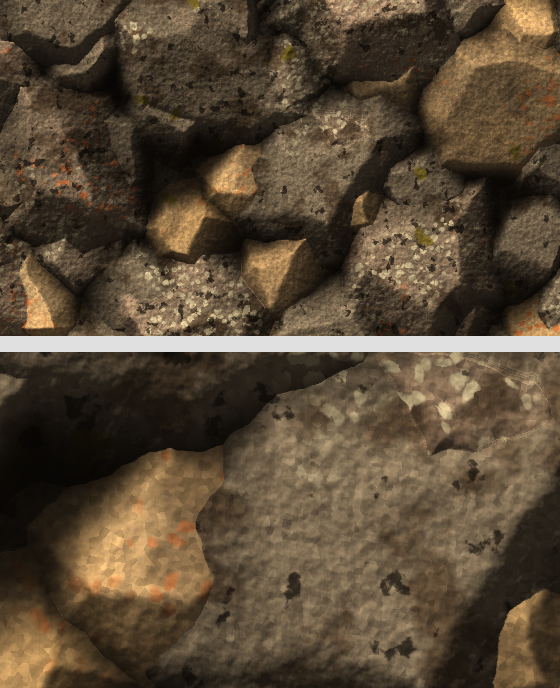
Top, the full canvas; bottom, a detail of the centre.
A WebGL 1 fragment shader for this texture:

```glsl
precision highp float;
// A heap of angular, lichen-spotted rocks. Each rock is a jittered polyhedron,
// the lower envelope of tilted planes; the highest rock at a point is seen.
// Layered sines and cellular noise add relief, stains, lichen and moss.
uniform vec2 u_resolution;

const float BIG_CELL = 0.48;
const float SMALL_CELL = 0.26;
const float FLOOR_HEIGHT = -0.08;
const float BEVEL = 0.05;         // softness of facet edges
const float OUTLINE_WARP = 0.012;
const float RELIEF = 1.5;
const float AMBIENT = 0.30;
const float SUN = 0.88;
const float OCCLUSION = 0.8;
const float REACH = 0.075;        // how far neighbours darken a rock
const vec3 LIGHT = vec3(-0.35, 0.60, 0.72);
const vec3 GREY = vec3(0.43, 0.37, 0.285);
const vec3 PINK = vec3(0.57, 0.46, 0.355);
const vec3 OCHRE = vec3(0.72, 0.56, 0.35);
const vec3 EARTH = vec3(0.25, 0.19, 0.13);
const vec3 LICHEN = vec3(0.72, 0.66, 0.50);
const vec3 RUST = vec3(0.78, 0.36, 0.15);
const vec3 MOSS = vec3(0.40, 0.34, 0.09);
const mat2 TURN = mat2(0.8, 0.6, -0.6, 0.8);

struct Surface { float z; vec3 normal; vec2 id; };

vec2 hash2(vec2 c) {
  return fract(sin(vec2(dot(c, vec2(127.1, 311.7)), dot(c, vec2(269.5, 183.3)))) * 43758.5);
}

// Layered, bent sines, roughly -1 to 1.
float waves(vec2 p) {
  float sum = 0.0, amp = 0.5;
  for (int i = 0; i < 6; i++) {
    p = TURN * p + 1.7;
    sum += amp * sin(p.x + 1.3 * sin(p.y * 0.9)) * cos(p.y + sin(p.x * 1.2));
    p *= 1.9;
    amp *= 0.56;
  }
  return sum;
}

// Cellular noise: distance to the nearest seed and its two random values.
vec3 cells(vec2 p) {
  vec3 best = vec3(9.0, 0.0, 0.0);
  for (int j = -1; j <= 1; j++)
    for (int i = -1; i <= 1; i++) {
      vec2 c = floor(p) + vec2(i, j), h = hash2(c);
      float d = length(c + h - p);
      if (d < best.x) best = vec3(d, hash2(c + 31.7));
    }
  return best;
}

// Adds one grid of rocks to the heap, keeping the higher surface.
void addRocks(vec2 p, float cell, float edge, inout Surface s) {
  float seed = floor(cell * 100.0);
  for (int j = -1; j <= 1; j++)
    for (int i = -1; i <= 1; i++) {
      vec2 c = floor(p / cell) + vec2(i, j), key = c + seed;
      vec2 shape = hash2(key + 17.3);
      vec2 q = p / cell - c - 0.25 - 0.5 * hash2(key);
      q *= shape.x > 0.5 ? vec2(0.86, 1.12) : vec2(1.12, 0.86);
      if (dot(q, q) > 1.0) continue;
      vec2 tilt = 0.9 * (hash2(key + 41.9) - 0.5);
      float z = 0.28 + 0.22 * shape.x - dot(tilt, q);
      vec3 n = vec3(tilt, 1.0);
      for (int k = 0; k < 7; k++) {
        vec2 h = hash2(key + 3.7 * float(k) + 5.1);
        float angle = 0.8976 * (float(k) + 0.8 * h.x) + 6.283 * shape.y;
        vec2 dir = vec2(cos(angle), sin(angle));
        float slope = mix(0.9, 3.2, h.y);
        float side = slope * (mix(0.40, 0.58, fract(h.x * 7.3 + h.y)) - dot(q, dir));
        float w = smoothstep(-BEVEL, BEVEL, z - side);
        z = mix(z, side, w);
        n = mix(n, vec3(dir * slope, 1.0), w);
      }
      z = cell * (z + 0.25 * (shape.y - 0.5));
      float front = smoothstep(-edge, edge, z - s.z);
      s.normal = mix(s.normal, normalize(n), front);
      s.id = mix(s.id, hash2(key + 63.1), front);
      s.z = max(s.z, z);
    }
}

// Both grids, turned so that the rocks do not lie in level rows.
Surface heap(vec2 p, float edge) {
  Surface s = Surface(FLOOR_HEIGHT, vec3(0.0, 0.0, 1.0), vec2(0.0));
  addRocks(TURN * p, BIG_CELL, edge, s);
  addRocks(TURN * p, SMALL_CELL, edge, s);
  s.normal.xy = s.normal.xy * TURN;
  return s;
}

float relief(vec2 p) {
  return waves(p * 26.0) + 0.35 * cells(p * 62.0).x;
}

void main() {
  float px = 1.0 / u_resolution.y;
  vec2 p = gl_FragCoord.xy * px + vec2(3.1, 5.2);
  vec2 bent = p + OUTLINE_WARP * vec2(waves(p * 15.0), waves(p * 15.0 + 7.0));
  Surface s = heap(bent, 2.5 * px);

  // Stone colour, stains and fine grain; ochre rocks are smoother.
  float stain = waves(p * 8.0 + 4.0), crust = waves(p * 17.0);
  float smoothRock = smoothstep(0.6, 0.75, s.id.y);
  vec3 color = mix(GREY, PINK, smoothstep(0.35, 0.9, s.id.x + 0.25 * stain));
  color = mix(color, OCHRE, smoothRock * (0.8 + 0.4 * stain));
  color = mix(color, EARTH, (0.75 - 0.4 * smoothRock) * smoothstep(0.1, 0.5, crust));
  color *= (0.87 + 0.26 * cells(p * 140.0).y) * (0.85 + 0.3 * fract(s.id.x * 5.0));

  // Pale lichen, rust flecks, dark pits and rare moss cushions.
  vec3 spot = cells(p * 48.0 + 0.5 * vec2(waves(p * 45.0), waves(p * 45.0 + 5.0)));
  float radius = 0.10 + 0.3 * spot.z;
  float disc = 1.0 - smoothstep(radius, radius + 0.2, spot.x);
  float patchy = smoothstep(0.0, 0.35, waves(p * 5.0 + 2.0) + 0.6 * s.id.x - 0.3);
  color = mix(color, LICHEN, 0.75 * disc * patchy * (1.0 - smoothRock) * step(0.4, spot.y));
  float rusty = smoothstep(0.1, 0.35, waves(p * 6.0 + 9.0)) * smoothstep(0.45, 0.7, s.id.x);
  color = mix(color, RUST, 0.7 * disc * rusty * step(spot.y, 0.4));
  color *= 1.0 - 0.6 * smoothstep(0.4, 0.6, waves(p * 48.0 + 3.0)) * (1.0 - smoothRock);
  vec3 cushion = cells(p * 11.0 + 0.25 * vec2(waves(p * 30.0), waves(p * 30.0 + 8.0)));
  float moss = (1.0 - smoothstep(0.16, 0.3, cushion.x)) * step(0.94, cushion.y);
  color = mix(color, MOSS, 0.8 * moss);

  // Sunlight with surface relief, then occlusion by the rocks around.
  float bump = RELIEF * (1.0 - 0.5 * smoothRock) * (relief(p) - relief(p + LIGHT.xy * 0.005));
  float light = AMBIENT + SUN * max(dot(normalize(s.normal), LIGHT) + bump, 0.0);
  float shade = 0.0;
  for (int i = 0; i < 5; i++) {
    float angle = 2.1 + 1.2566 * float(i);
    vec2 offset = REACH * vec2(cos(angle), sin(angle));
    float rise = heap(bent + offset, px).z - s.z;
    shade += (i == 0 ? 0.4 : 0.2) * smoothstep(0.01, 0.14, rise);
  }
  float depth = mix(0.2, 1.0, smoothstep(-0.05, 0.09, s.z));
  color *= light * (1.0 - OCCLUSION * min(shade, 1.0)) * depth;
  gl_FragColor = vec4(color * 1.06 + vec3(0.025, 0.018, 0.011), 1.0);
}
```
